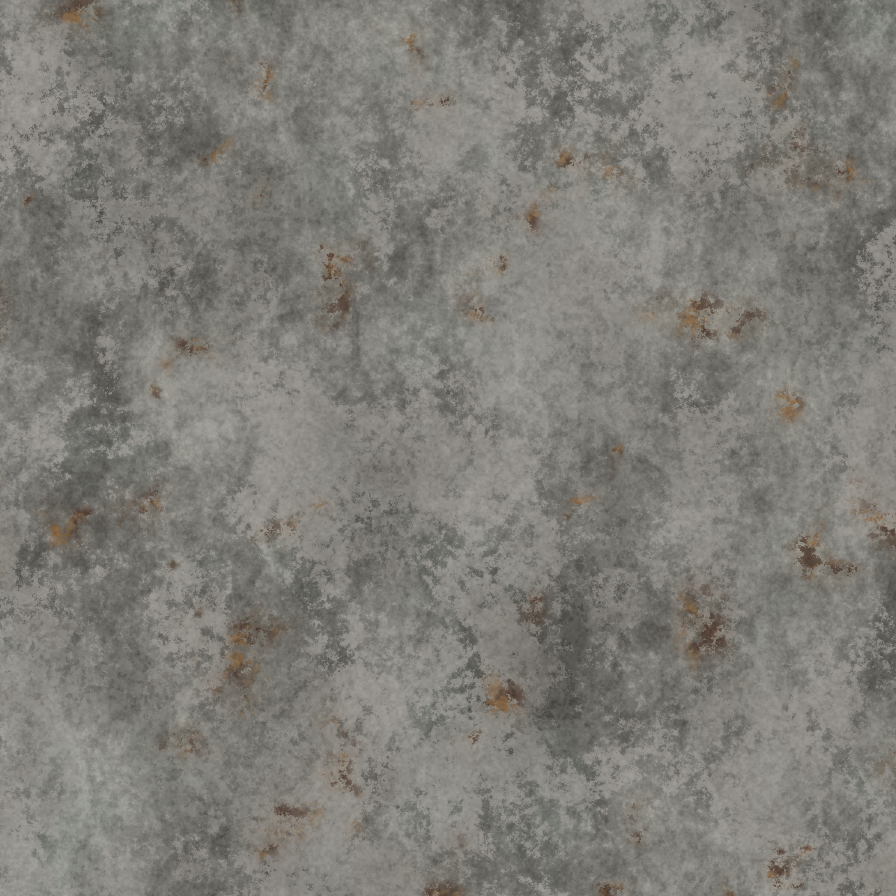
Reproduce this texture procedurally as a three.js fragment shader.

```glsl
// Weathered grey metal: mottled bare plate under worn patches of warm paint,
// with vertical weather streaks, faint hairlines and scattered rust blooms.
// Layers of rotated value noise are thresholded into masks and blended.
varying vec2 vUv;

const vec3 PLATE_DARK = vec3(0.350, 0.341, 0.323);
const vec3 PLATE_PALE = vec3(0.640, 0.640, 0.614);
const vec3 PAINT = vec3(0.582, 0.568, 0.548);
const vec3 RUST_DARK = vec3(0.27, 0.19, 0.15);
const vec3 RUST_OCHRE = vec3(0.53, 0.38, 0.22);
const float RUST_CELLS = 9.0;

float hash(vec2 p) {
  vec3 q = fract(p.xyx * 0.1031);
  q += dot(q, q.yzx + 33.33);
  return fract((q.x + q.y) * q.z);
}

float noise(vec2 p) {
  vec2 cell = floor(p);
  vec2 f = fract(p);
  f = f * f * (3.0 - 2.0 * f);
  float low = mix(hash(cell), hash(cell + vec2(1.0, 0.0)), f.x);
  float high = mix(hash(cell + vec2(0.0, 1.0)), hash(cell + 1.0), f.x);
  return mix(low, high, f.y);
}

// Five octaves, rotated to hide the lattice; centred on zero.
float fbm(vec2 p, float gain) {
  float sum = 0.0;
  float weight = 1.0;
  float total = 0.0;
  for (int i = 0; i < 5; i++) {
    sum += weight * (noise(p) - 0.5);
    total += weight;
    weight *= gain;
    p = mat2(1.6, 1.2, -1.2, 1.6) * p + 17.3;
  }
  return sum / total;
}

// Strength of the nearest rust bloom, one possible bloom per grid cell.
float rustBlooms(vec2 p, float cells) {
  vec2 home = floor(p * cells);
  float bloom = 0.0;
  for (int y = -1; y <= 1; y++) {
    for (int x = -1; x <= 1; x++) {
      vec2 cell = home + vec2(float(x), float(y)) + 40.0;
      vec2 seed = vec2(hash(cell + 3.7), hash(cell + 91.2));
      vec2 center = (cell - 40.0 + seed) / cells;
      float radius = mix(0.010, 0.032, hash(cell + 57.1));
      float present = step(0.40, hash(cell + 23.9));
      vec2 d = (p - center) / radius;
      bloom = max(bloom, present * exp(-dot(d, d)));
    }
  }
  return bloom;
}

// Thin broken lines along the middle contour of a stretched noise.
float hairlines(vec2 p) {
  float ridge = abs(fbm(p * vec2(3.0, 8.0) + 61.0, 0.4));
  float broken = smoothstep(0.02, 0.15, fbm(p * 9.0 + 83.0, 0.5));
  return (1.0 - smoothstep(0.0, 0.012, ridge)) * broken;
}

vec3 plateColor(vec2 p, float mottle, float fine) {
  float cloud = fbm(p * vec2(9.0, 7.0) + 11.0, 0.6);
  float streak = fbm(p * vec2(80.0, 16.0) + 29.0, 0.6);
  float tone = 0.5 + 1.15 * cloud + 0.45 * streak + 0.65 * mottle + 0.75 * fine;
  vec3 color = mix(PLATE_DARK, PLATE_PALE, clamp(tone, 0.0, 1.0));
  float verdigris = smoothstep(0.0, 0.2, fbm(p * 8.0 + 71.0, 0.5));
  return color + vec3(-0.008, 0.004, 0.003) * verdigris;
}

// Paint survives in upright patches whose borders crumble into flecks.
float paintMask(vec2 p, float mottle, float fine) {
  float patches = fbm(p * vec2(9.0, 6.0) + 5.0, 0.55);
  float field = patches + 0.45 * mottle + 0.75 * fine - 0.025;
  return 0.74 * smoothstep(-0.05, 0.085, field);
}

void main() {
  vec2 p = vUv;
  vec2 warp = vec2(fbm(p * 14.0 + 37.0, 0.5), fbm(p * 14.0 + 53.0, 0.5));
  vec2 q = p + 0.05 * warp;
  float mottle = fbm(p * 34.0 + 7.0, 0.65);
  float fine = fbm(p * 105.0 + 19.0, 0.8);

  // Bare plate and the remaining paint
  vec3 color = plateColor(q, mottle, fine);
  vec3 paint = PAINT + 0.14 * fbm(q * 10.0 + 43.0, 0.5) + 0.08 * fine;
  color = mix(color, paint, paintMask(q, mottle, fine));

  // Soot stains, small dark pits and hairlines
  float soot = smoothstep(0.0, 0.20, fbm(q * 9.0 + 97.0, 0.55));
  float pits = smoothstep(0.05, 0.16, fbm(p * 130.0 + 31.0, 0.6) + 0.3 * mottle);
  color -= 0.06 * soot * smoothstep(-0.06, 0.12, mottle + 0.8 * fine);
  color -= pits * mix(0.025, 0.06, soot);
  color -= 0.025 * hairlines(p);

  // Rust, broken up by noise into dark cores and ochre stains
  float bloom = rustBlooms(p + 0.13 * warp, RUST_CELLS);
  float crumble = fbm(p * 62.0 + 13.0, 0.8);
  float rust = bloom * smoothstep(-0.01, 0.10, crumble + 0.09 * (bloom - 0.5));
  float ochre = smoothstep(-0.10, 0.14, fbm(p * 45.0 + 67.0, 0.65));
  color = mix(color, RUST_OCHRE, 0.13 * bloom);
  color = mix(color, mix(RUST_DARK, RUST_OCHRE, ochre), 0.78 * rust);

  // Fine grain
  color += 0.05 * (noise(p * 300.0) - 0.5);
  gl_FragColor = vec4(color, 1.0);
}
```
